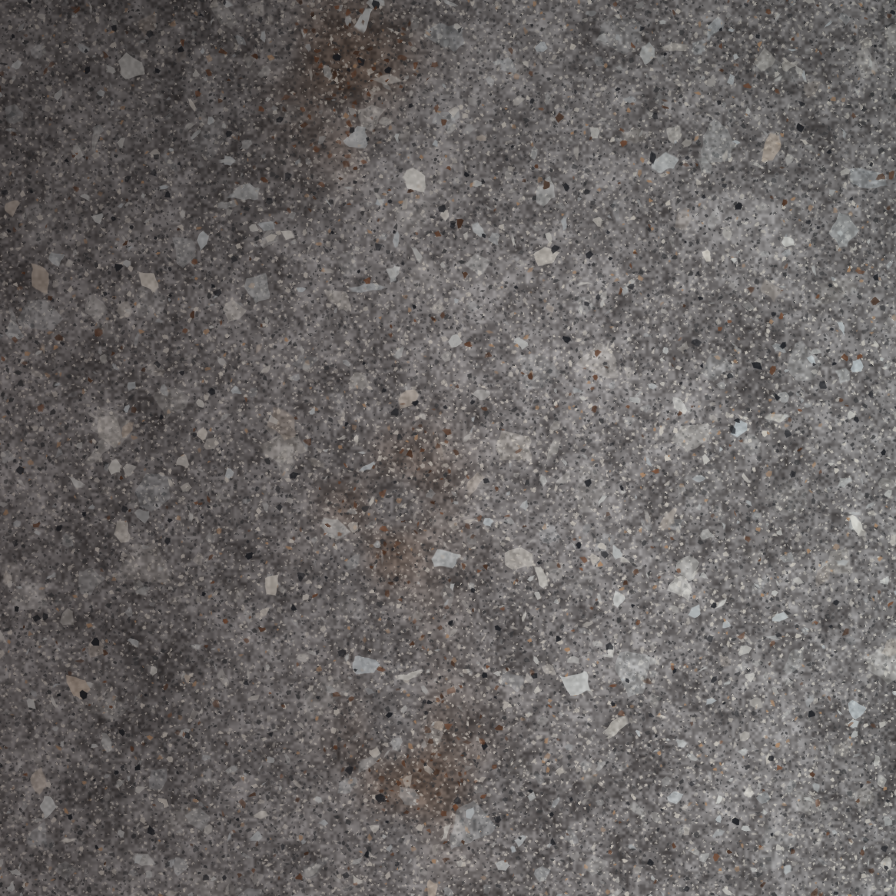
This texture is drawn by a Shadertoy shader. Its source:

```glsl
// Worn grey terrazzo concrete: pale angular chips, grit, sand and rust stains under uneven light.

const float TAU = 6.28319;
const vec3 CEMENT = vec3(0.410, 0.396, 0.394);
const vec3 PALE_WARM = vec3(0.71, 0.685, 0.65);
const vec3 PALE_COOL = vec3(0.64, 0.66, 0.67);
const vec3 TAN = vec3(0.60, 0.47, 0.36);
const vec3 DARK_GRIT = vec3(0.20, 0.20, 0.205);
const vec3 BLACK_STONE = vec3(0.11, 0.115, 0.13);
const vec3 RUST = vec3(0.29, 0.18, 0.12);
const float GRAIN = 0.20;      // contrast of the finest texture
const float MOTTLE = 0.12;     // contrast of the cloudy patches
const float EDGE = 0.0009;     // softness of stone edges
const float WOBBLE = 0.0035;   // roughness of stone outlines
const int SIDES = 6;

// Integer hash giving three values in 0..1
vec3 hash3(vec2 cell, float seed) {
    uvec3 v = uvec3(ivec3(vec3(cell, seed)) + 1000);
    v = v * 1664525u + 1013904223u;
    v.x += v.y * v.z; v.y += v.z * v.x; v.z += v.x * v.y;
    v ^= v >> 16u;
    v.x += v.y * v.z; v.y += v.z * v.x; v.z += v.x * v.y;
    return vec3(v >> 16u) / 65535.0;
}

float noise(vec2 p, float seed) {
    vec2 i = floor(p), f = fract(p);
    f = f * f * (3.0 - 2.0 * f);
    float low = mix(hash3(i, seed).x, hash3(i + vec2(1, 0), seed).x, f.x);
    float high = mix(hash3(i + vec2(0, 1), seed).x, hash3(i + vec2(1, 1), seed).x, f.x);
    return mix(low, high, f.y);
}

// Irregular convex polygon of about unit radius
float polygon(vec2 q, vec2 cell, float seed) {
    float d = -10.0;
    for (int k = 0; k < SIDES; k++) {
        vec3 h = hash3(cell, seed + 10.0 + float(k));
        float a = (float(k) + 0.8 * (h.x - 0.5)) * TAU / float(SIDES);
        d = max(d, dot(q, vec2(cos(a), sin(a))) - mix(0.55, 1.0, h.y));
    }
    return d;
}

// Scattered stones: xyz = random values of the stone, w = coverage
vec4 stones(vec2 p, float cells, float presence, vec2 radii, float slimmest, float seed) {
    vec4 best = vec4(0.0);
    float soft = max(EDGE, 0.7 / iResolution.y);
    vec2 home = floor(p * cells);
    for (int y = -1; y <= 1; y++)
    for (int x = -1; x <= 1; x++) {
        vec2 cell = home + vec2(x, y);
        vec3 place = hash3(cell, seed);
        vec3 form = hash3(cell, seed + 1.0);
        float radius = mix(radii.x, radii.y, form.x * form.x);
        vec2 offset = p - (cell + place.xy) / cells;
        if (place.z > presence || length(offset) > 1.4 * radius + soft) continue;
        float a = form.y * TAU, slim = mix(slimmest, 1.0, form.z);
        vec2 q = mat2(cos(a), -sin(a), sin(a), cos(a)) * offset;
        float d = polygon(q / (radius * vec2(1.0, slim)), cell, seed) * radius * slim;
        float cover = 1.0 - smoothstep(-soft, soft, d);
        if (cover > best.w) best = vec4(hash3(cell, seed + 2.0), cover);
    }
    return best;
}

// Brown stains along one uneven vertical strip
float stainMask(vec2 p) {
    vec2 centers[3] = vec2[3](vec2(0.44, 0.42), vec2(0.46, 0.13), vec2(0.39, 0.92));
    float m = 0.0;
    for (int k = 0; k < 3; k++) {
        vec2 d = (p - centers[k]) / vec2(0.075, 0.10);
        m += exp(-dot(d, d));
    }
    return m * smoothstep(0.15, 0.75, noise(p * 16.0, 80.0));
}

float lighting(vec2 p) {
    float across = mix(0.75, 1.13, smoothstep(-0.05, 0.8, p.x));
    return across * mix(1.0, 0.83, smoothstep(0.55, 1.0, p.y));
}

void mainImage(out vec4 fragColor, in vec2 fragCoord) {
    vec2 p = fragCoord / iResolution.y;
    vec2 rough = p + WOBBLE * (vec2(noise(p * 130.0, 1.0), noise(p * 130.0, 2.0)) - 0.5);
    float fine = noise(p * 270.0, 3.0) - 0.5;
    float cloud = noise(p * 26.0, 4.0) + noise(p * 90.0, 5.0) + 0.8 * noise(p * 7.0, 6.0) - 1.4;
    float stain = stainMask(p);

    // Cement matrix
    vec3 color = CEMENT + GRAIN * fine + MOTTLE * cloud;
    color *= mix(vec3(1.0), vec3(0.90, 0.80, 0.72), min(stain, 1.0));

    // Sand and grit, pale and dark with a few tan grains
    vec4 s = stones(p, 230.0, 0.6, vec2(0.0009, 0.0023), 0.6, 100.0);
    color = mix(color, s.x < 0.5 ? DARK_GRIT : PALE_WARM, s.w * mix(0.3, 0.85, s.y));
    s = stones(p, 110.0, 0.5, vec2(0.0014, 0.0040), 0.5, 200.0);
    vec3 grit = s.x < 0.42 ? DARK_GRIT : (s.x < 0.54 ? TAN : PALE_WARM);
    color = mix(color, grit, s.w * mix(0.35, 0.9, s.y));

    // Large half-buried stones
    s = stones(rough, 14.0, 0.6, vec2(0.011, 0.032), 0.45, 300.0);
    vec3 buried = mix(PALE_COOL, PALE_WARM, s.x) + MOTTLE * cloud + GRAIN * fine;
    color = mix(color, buried, s.w * mix(0.08, 0.42, s.y));

    // Pale chips, small then large
    s = stones(rough, 50.0, 0.38, vec2(0.0028, 0.0085), 0.3, 400.0);
    color = mix(color, mix(PALE_COOL, PALE_WARM, s.x), s.w * mix(0.15, 0.85, s.y));
    s = stones(rough, 22.0, 0.46, vec2(0.006, 0.021), 0.25, 500.0);
    vec3 chip = mix(PALE_COOL, PALE_WARM, s.x);
    chip = mix(chip, TAN, 0.35 * step(0.88, s.z)) + 0.5 * (MOTTLE * cloud + GRAIN * fine);
    color = mix(color, chip, s.w * mix(0.2, 0.95, s.y));

    // Black pebbles and rust specks
    s = stones(p, 42.0, 0.16, vec2(0.002, 0.0058), 0.75, 600.0);
    color = mix(color, BLACK_STONE, s.w * mix(0.6, 0.95, s.y));
    s = stones(rough, 95.0, 0.04 + 0.55 * stain, vec2(0.002, 0.005), 0.6, 700.0);
    color = mix(color, RUST * mix(0.75, 1.5, s.x), s.w * mix(0.4, 0.85, s.y));

    // Uneven light, warmer on the left and cooler on the right
    vec3 tint = mix(vec3(1.015, 0.99, 0.99), vec3(0.985, 1.005, 1.01), p.x);
    fragColor = vec4(clamp(color * lighting(p) * tint, 0.0, 1.0), 1.0);
}
```
